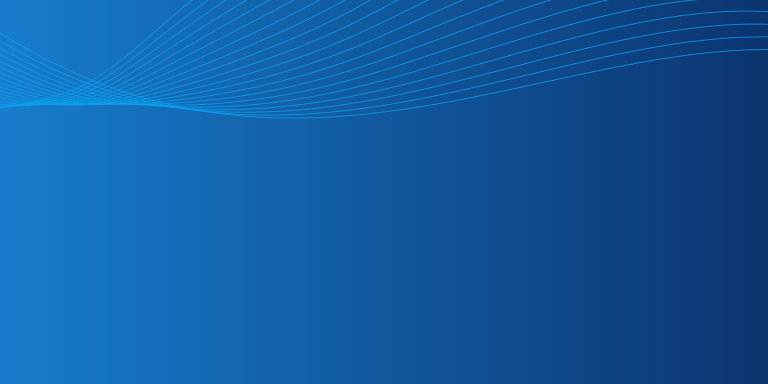
This background is drawn by a Shadertoy shader. Its source:

```glsl
const int LINE_COUNT = 20;
const vec3 LINE_COLOR = vec3(0.03, 0.63, 0.93);

float bump(float x, float center, float width) {
    float d = (x - center) / width;
    return exp(-d * d);
}

// Depth below the top edge of one strand; t runs from the lowest to the steepest
float strandDepth(float x, float t) {
    float base = 0.086 + x * (1.255 + x * (-1.943 + x * (0.290 + x * 0.441)));
    float spread = 0.385 + x * (-1.224 + x * (-0.893 + x * 1.107));
    float bend = 0.193 + x * (0.435 + x * (0.815 - x * 1.443));
    spread += 0.027 * bump(x, 0.12, 0.08);
    bend -= 0.052 * bump(x, 0.45, 0.12);
    return base + t * (spread - t * bend);
}

// Share of a pixel covered by a thin stroke
float strokeCoverage(float dist, float halfWidth, float pixel) {
    float upper = min(dist + halfWidth, 0.5 * pixel);
    float lower = max(dist - halfWidth, -0.5 * pixel);
    return clamp((upper - lower) / pixel, 0.0, 1.0);
}

void mainImage(out vec4 fragColor, in vec2 fragCoord) {
    vec2 uv = fragCoord / iResolution.xy;
    float pixel = 1.0 / iResolution.y;
    float depth = 1.0 - uv.y;

    // Horizontal blue gradient
    vec3 color = mix(vec3(0.090, 0.489, 0.805), vec3(0.048, 0.205, 0.435), uv.x);

    // Fan of strands, measured across each stroke
    for (int i = 0; i < LINE_COUNT; i++) {
        float t = float(i) / float(LINE_COUNT - 1);
        float center = strandDepth(uv.x, t);
        float rise = strandDepth(uv.x + 1.0 / iResolution.x, t) - center;
        float dist = (depth - center) / length(vec2(1.0, rise / pixel));
        color = mix(color, LINE_COLOR, 0.8 * strokeCoverage(dist, 0.0012, pixel));
    }

    fragColor = vec4(color, 1.0);
}
```
